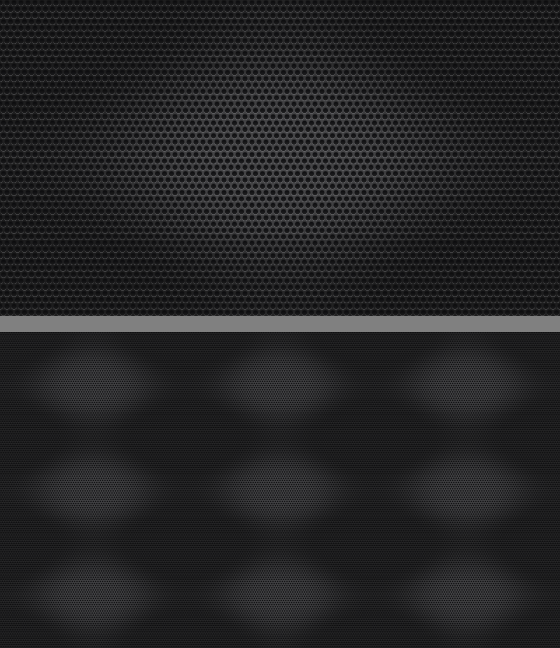
Top, the tile; bottom, the same tile 3 across and 3 down.
A WebGL 2 fragment shader for this pattern:

```glsl
#version 300 es
precision highp float;
// Dark perforated metal sheet: 80 round holes across in 50 staggered rows.
// Each hole is a circle distance with a lit lower lip and a shaded upper lip;
// a wide periodic glow brightens the middle and keeps the edges seamless.
uniform vec2 u_resolution;
out vec4 fragColor;

const float PI = 3.14159265;

void main() {
    vec2 uv = gl_FragCoord.xy / u_resolution;

    // Staggered grid, measured in units of the horizontal hole pitch
    vec2 count = vec2(80.0, 50.0);
    vec2 pitch = u_resolution / count;
    vec2 grid = uv * count;
    grid.x += 0.5 * mod(floor(grid.y), 2.0);
    vec2 cell = (fract(grid) - 0.5) * vec2(1.0, pitch.y / pitch.x);
    float soft = 0.55 / pitch.x;

    // Wide glow whose squared sines wrap smoothly at all four edges
    vec2 wave = sin(PI * (uv - 0.5));
    float spread = dot(wave * wave, vec2(0.92, 0.85));
    float glow = 1.0 - smoothstep(0.0, 1.15, spread);

    // Distance to the hole edge and how far the point faces downwards
    float radius = length(cell);
    float edge = radius - 0.35;
    float facing = dot(cell / max(radius, 0.001), vec2(0.0, -1.0));

    // Sheet surface
    vec3 metal = mix(vec3(0.115, 0.115, 0.118), vec3(0.27, 0.27, 0.278), glow);

    // Bevel around the hole: light below, shadow above
    float lip = 1.0 - smoothstep(0.035, 0.04 + soft, abs(edge - 0.035));
    vec3 lipLight = mix(vec3(0.26, 0.26, 0.265), vec3(0.38, 0.38, 0.39), glow);
    metal = mix(metal, lipLight, lip * smoothstep(0.0, 0.9, facing));
    metal *= 1.0 - 0.25 * lip * smoothstep(0.1, 0.9, -facing);

    // Hole interior, a little lighter towards its lower wall
    float depth = smoothstep(-0.3, 0.35, -cell.y);
    vec3 hole = mix(vec3(0.058, 0.058, 0.066), vec3(0.11, 0.11, 0.115), depth);
    hole *= mix(0.88, 1.08, glow);

    vec3 color = mix(hole, metal, smoothstep(-soft, soft, edge));
    fragColor = vec4(color, 1.0);
}
```
